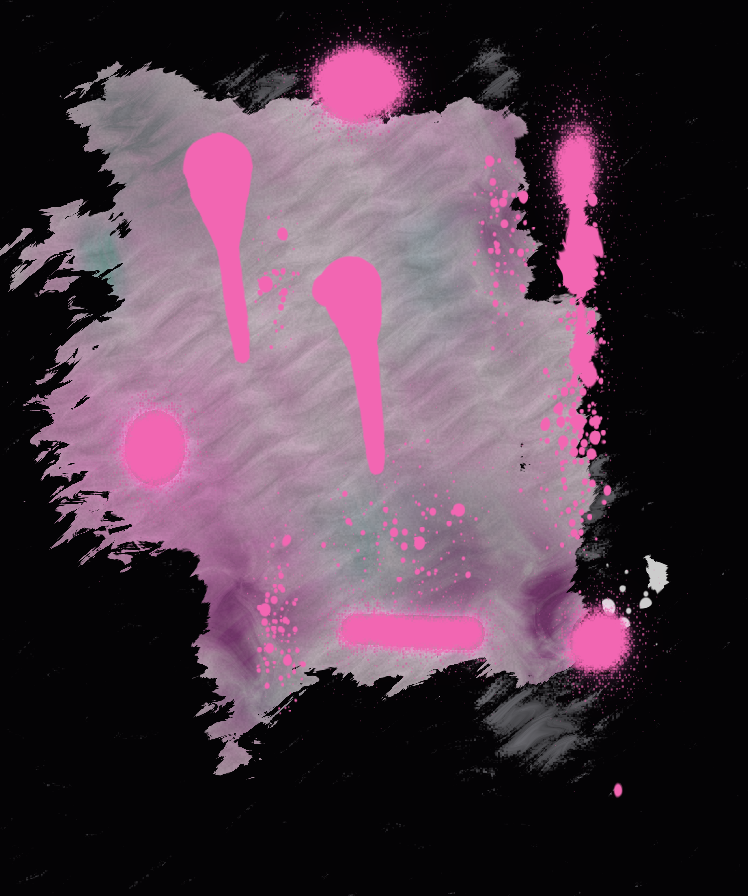
Give the GLSL for this background, as a Shadertoy shader.

```glsl
// Weathered grey and mauve paint on black, with neon pink spray, drips and splatter.
#define BLACK vec3(.016, .01, .018)
#define GREY vec3(.67, .62, .65)
#define MAUVE vec3(.7, .47, .63)
#define PURPLE vec3(.4, .18, .37)
#define TEAL vec3(.46, .58, .57)
#define SLATE vec3(.42, .42, .44)
#define PINK vec3(.95, .4, .7)
#define ROUGHNESS .03
#define HALO_WIDTH .017

float hash(vec2 q) {
  vec3 h = fract(q.xyx * .1031);
  h += dot(h, h.yzx + 33.33);
  return fract((h.x + h.y) * h.z);
}

// Layered, folded sines
float waves(vec2 q) {
  float sum = 0., amp = .5;
  for (int i = 0; i < 6; i++) {
    q = mat2(.8, .6, -.6, .8) * q + .7 * sin(q.yx * 1.3 + float(i));
    sum += amp * sin(q.x) * sin(q.y);
    q = q * 1.75 + 2.3;
    amp *= .62;
  }
  return sum;
}

// One round speck per cell; amount sets how many and how large
float specks(vec2 p, float scale, float amount) {
  vec2 q = p * scale, id = floor(q);
  float r = mix(.12, .42, hash(id + 3.7)) * clamp((amount - hash(id)) * 5., 0., 1.);
  vec2 c = .5 + (vec2(hash(id + 17.), hash(id + 41.)) - .5) * (1. - 2. * r);
  float aa = scale / iResolution.y;
  return smoothstep(aa, -aa, length((fract(q) - c) * vec2(1., .85)) - r) * step(.001, r);
}

// Distance shapes and soft masks
float oval(vec2 p, float x, float y, float w, float h) {
  return (length((p - vec2(x, y)) / vec2(w, h)) - 1.) * min(w, h);
}
float box(vec2 p, float x, float y, float w, float h) {
  vec2 q = abs(p - vec2(x, y)) - vec2(w, h) + .025;
  return length(max(q, 0.)) + min(max(q.x, q.y), 0.) - .025;
}
float taper(vec2 p, vec2 a, vec2 b, float ra, float rb) {
  vec2 ab = b - a;
  float t = clamp(dot(p - a, ab) / dot(ab, ab), 0., 1.);
  return length(p - a - ab * t) - mix(ra, rb, t);
}
float soft(vec2 p, float x, float y, float w, float h) {
  vec2 q = (p - vec2(x, y)) / vec2(w, h);
  return exp(-dot(q, q));
}
float fill(float d, float blur) { return smoothstep(blur, -blur, d); }

float paintBody(vec2 p) {
  float d = min(box(p, .355, .629, .235, .258), box(p, .425, .368, .212, .116));
  d = min(d, box(p, .613, .453, .038, .208));
  d = min(d, oval(p, .128, .518, .08, .122));
  d = min(d, oval(p, .1, .722, .07, .046));
  d = min(d, oval(p, .156, .857, .058, .066));
  return min(d, taper(p, vec2(.285, .3), vec2(.262, .146), .066, .006));
}

float sprayShapes(vec2 p) {
  float d = min(oval(p, .401, .905, .05, .042), oval(p, .173, .5, .034, .042));
  d = min(d, oval(p, .668, .283, .032, .037));
  d = min(d, oval(p, .643, .814, .021, .04));
  return min(d, taper(p, vec2(.398, .298), vec2(.522, .293), .017, .019));
}

float dripShapes(vec2 p) {
  vec2 neckA = vec2(.254, .722), neckB = vec2(.406, .612);
  float d = taper(p, vec2(.243, .811), neckA, .04, .013);
  d = min(d, taper(p, neckA, vec2(.27, .604), .013, .009));
  d = min(d, taper(p, vec2(.391, .678), neckB, .036, .017));
  d = min(d, taper(p, neckB, vec2(.421, .478), .016, .008));
  d = min(d, oval(p, .365, .676, .017, .019));
  d = min(d, oval(p, .657, .582, .009, .013));
  return min(d, oval(p, .69, .118, .006, .01));
}

void mainImage(out vec4 fragColor, in vec2 fragCoord) {
  vec2 p = fragCoord / iResolution.y;
  float px = 1. / iResolution.y;
  float cloud = waves(p * 11.), lumps = waves(p * 34. + 5.);
  float streak = waves(mat2(.86, -.5, .5, .86) * p * vec2(45., 130.));
  float grain = hash(floor(p * 480.)) - .5;

  // Body colour: clouds, local tints and brush texture
  float mauve = .6 * soft(p, .13, .48, .16, .16) + .5 * soft(p, .28, .36, .11, .08);
  float purple = soft(p, .615, .29, .038, .1) + .65 * soft(p, .27, .3, .07, .11)
    + .45 * soft(p, .55, .75, .045, .12) + .35 * soft(p, .5, .36, .07, .07);
  float teal = .65 * soft(p, .42, .4, .07, .06) + .9 * soft(p, .115, .71, .025, .06)
    + .45 * soft(p, .49, .71, .06, .1) + .5 * soft(p, .32, .22, .05, .03);
  float slate = .9 * soft(p, .14, .86, .07, .08) + .55 * soft(p, .22, .78, .07, .06)
    + .6 * soft(p, .52, .4, .08, .07);
  vec3 paint = mix(GREY, MAUVE, clamp(mauve + .15 + .45 * cloud + .3 * lumps, 0., 1.));
  paint = mix(paint, TEAL, clamp(teal * (1. + lumps), 0., 1.));
  paint = mix(paint, SLATE, clamp(slate * (.8 + streak), 0., 1.));
  paint = mix(paint, PURPLE, clamp(purple * (.75 + lumps + .5 * streak), 0., .95));
  paint *= 1. + .13 * streak + .06 * grain;

  // Torn outline, with dry brush fingers on the left and below
  float dry = .25 + smoothstep(.22, .05, p.x) + .8 * smoothstep(.33, .2, p.y);
  float body = paintBody(p) + ROUGHNESS * (.7 * cloud + .5 * lumps + 1.2 * dry * streak);
  vec3 col = mix(BLACK, paint, fill(body, 1.5 * px));

  // Thin scraps and pale chips outside the body
  float scrap = soft(p, .605, .19, .07, .06) + .8 * soft(p, .555, .91, .028, .055)
    + .8 * soft(p, .3, .905, .06, .025) + .8 * soft(p, .665, .43, .025, .07);
  scrap = smoothstep(.45, .85, scrap + .6 * streak + .3 * grain);
  col = mix(col, SLATE * (.8 + .5 * streak), .75 * scrap * fill(-body, .004));
  float chips = fill(oval(p, .735, .357, .018, .019) + .018 * lumps, px);
  col = mix(col, vec3(.8), max(chips, specks(p, 48., soft(p, .705, .338, .035, .033))));

  // Sprayed pink: grainy cores, scattered halo and violet mist
  float spray = sprayShapes(p), halo = exp(-max(spray, 0.) / HALO_WIDTH);
  col += PURPLE * .45 * halo * halo * step(0., spray);
  float trail = taper(p, vec2(.643, .79), vec2(.65, .58), .012, .005) + .022 * lumps;
  float mist = max(specks(p, 310., .8 * halo), specks(p, 260., .35 * exp(-max(trail, 0.) / .02)));
  col = mix(col, PINK * .9, .8 * mist);
  float pink = max(fill(spray + .006 * (lumps + grain), .007), fill(trail, 2. * px));

  // Wet drips and clustered splatter
  pink = max(pink, fill(dripShapes(p) + .003 * lumps, 1.2 * px));
  float spatter = .45 * soft(p, .56, .74, .032, .1) + .55 * soft(p, .31, .69, .022, .06)
    + .55 * soft(p, .64, .49, .035, .11) + .35 * soft(p, .45, .41, .09, .08)
    + .7 * soft(p, .31, .3, .022, .08) + .65 * soft(p, .65, .66, .02, .13);
  for (float i = 0.; i < 3.; i++)
    pink = max(pink, specks(p + i * .31, 52. + 38. * i, spatter));
  col = mix(col, PINK, pink);
  fragColor = vec4(clamp(col, 0., 1.), 1.);
}
```
